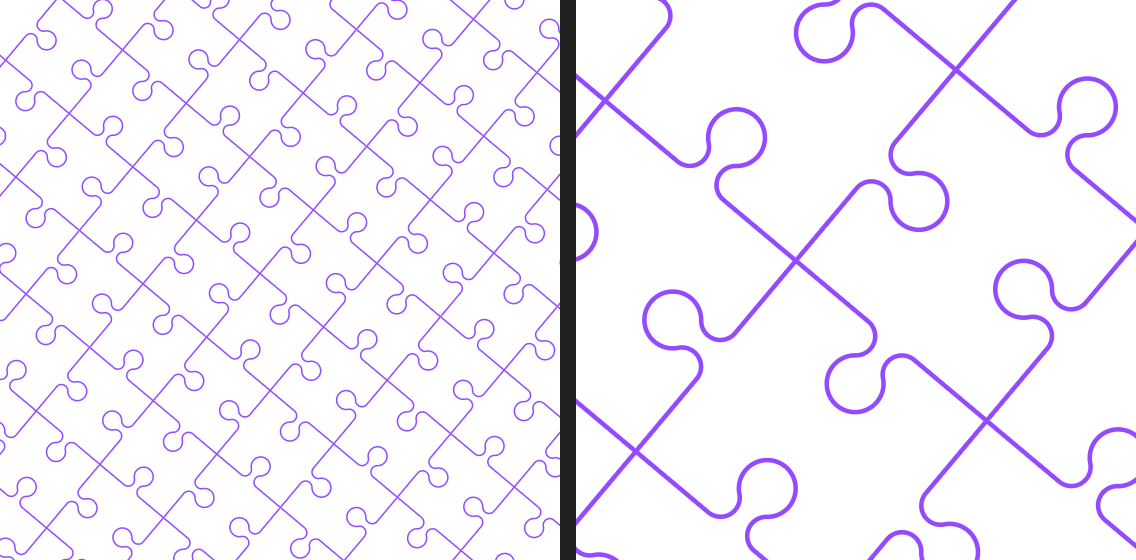
Left, the full canvas; right, a detail of the centre.
This pattern is drawn by a WebGL 1 fragment shader. Its source:

```glsl
precision highp float;
// Outlined jigsaw pieces: a square lattice, turned 40 degrees, of thin violet lines.
// Every edge is a straight line, a neck arc and a round knob joined by tangents.
// Each corner has four-fold rotation, and neighbouring corners mirror each other.

uniform vec2 u_resolution;

const vec3 PAPER = vec3(1.0);
const vec3 VIOLET = vec3(0.58, 0.29, 1.0);
const float TILT = radians(40.0);
const float PIECE_SIZE = 0.14824;           // edge length, in canvas heights
const vec2 LATTICE_CORNER = vec2(0.4642, 0.5115);
const float LINE_WIDTH = 0.0027;            // in canvas heights

// Edge shape, in units of the edge length
const vec2 KNOB_CENTRE = vec2(0.5, 0.2255);
const float KNOB_RADIUS = 0.114;
const float NECK_RADIUS = 0.077;
const float FAR = 1.0;

float cross2(vec2 a, vec2 b) {
  return a.x * b.y - a.y * b.x;
}

float segmentDistance(vec2 p, float len) {
  return length(p - vec2(clamp(p.x, 0.0, len), 0.0));
}

// Arc running counterclockwise from straight down to the direction "end"
float neckDistance(vec2 p, float radius, vec2 end) {
  bool onArc = p.x >= 0.0 && cross2(p, end) >= 0.0;
  return onArc ? abs(length(p) - radius) : FAR;
}

// Circle with an opening at the bottom, set by the cosine of its half angle
float knobDistance(vec2 p, float radius, float openingCos) {
  float r = length(p);
  return -p.y <= openingCos * r ? abs(r - radius) : FAR;
}

// Half an edge, from a corner at the origin to the axis of its knob
float halfEdgeDistance(vec2 p, vec2 knob, float knobRadius, float neckRadius) {
  float reach = knobRadius + neckRadius;
  float rise = knob.y - neckRadius;
  vec2 neck = vec2(knob.x - sqrt(reach * reach - rise * rise), neckRadius);
  float d = segmentDistance(p, neck.x);
  d = min(d, neckDistance(p - neck, neckRadius, knob - neck));
  return min(d, knobDistance(p - knob, knobRadius, rise / reach));
}

// Distance to all edges, in units of the edge length
float jigsawDistance(vec2 p) {
  vec2 corner = floor(p + 0.5);
  vec2 q = p - corner;
  float parity = mod(corner.x + corner.y, 2.0);
  q.y *= 2.0 * parity - 1.0;

  float d = FAR;
  for (int side = 0; side < 4; side++) {
    d = min(d, halfEdgeDistance(q, KNOB_CENTRE, KNOB_RADIUS, NECK_RADIUS));
    q = vec2(-q.y, q.x);
  }
  return d;
}

// Lattice coordinates: shift to a corner, turn and scale
vec2 toLattice(vec2 p, vec2 origin, float angle, float size) {
  vec2 q = p - origin;
  float c = cos(angle);
  float s = sin(angle);
  return vec2(c * q.x - s * q.y, s * q.x + c * q.y) / size;
}

// Antialiased coverage of a line, given the distance to its centre
float strokeCoverage(float dist, float width, float pixel) {
  return clamp(0.5 + (0.5 * width - dist) / pixel, 0.0, 1.0);
}

void main() {
  float pixel = 1.0 / u_resolution.y;
  vec2 canvas = gl_FragCoord.xy * pixel;
  vec2 p = toLattice(canvas, LATTICE_CORNER, TILT, PIECE_SIZE);
  float dist = jigsawDistance(p) * PIECE_SIZE;
  float ink = strokeCoverage(dist, LINE_WIDTH, pixel);
  gl_FragColor = vec4(mix(PAPER, VIOLET, ink), 1.0);
}
```
